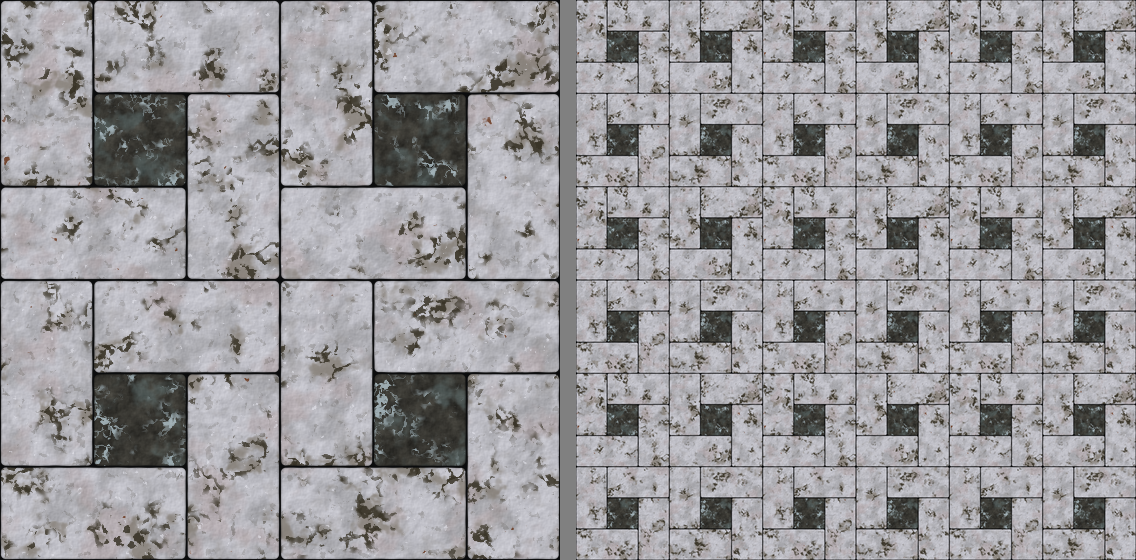
Left: one tile. Right: repeated 3 by 3.
Reproduce this texture procedurally as a WebGL 1 fragment shader.

```glsl
precision highp float;

uniform vec2 u_resolution;

const float REPEATS = 2.0;      // pinwheels across and down
const float UNITS = 3.0;        // grid units along one pinwheel
const float HALF_JOINT = 0.011; // in grid units
const float CORNER = 0.05;

const vec3 JOINT = vec3(0.045, 0.047, 0.05);
const vec3 PALE = vec3(0.76, 0.76, 0.79);
const vec3 GREY = vec3(0.66, 0.66, 0.68);
const vec3 PINK = vec3(0.69, 0.64, 0.65);
const vec3 STAIN = vec3(0.50, 0.47, 0.43);
const vec3 CRACK = vec3(0.22, 0.20, 0.15);
const vec3 RUST = vec3(0.40, 0.19, 0.08);
const vec3 GLINT = vec3(0.90, 0.90, 0.93);
const vec3 DARK = vec3(0.215, 0.21, 0.19);
const vec3 TEAL = vec3(0.36, 0.42, 0.42);
const vec3 VEIN = vec3(0.68, 0.75, 0.78);

vec2 hash2(vec2 p, float seed) {
  vec3 q = fract(vec3(p, seed) * vec3(0.1031, 0.1030, 0.0973));
  q += dot(q, q.yzx + 33.33);
  return fract((q.xx + q.yz) * q.zy);
}

float cornerSlope(vec2 corner, vec2 offset, float period, float seed) {
  vec2 wrapped = floor(mod(corner + 0.5, period));
  float angle = 6.2832 * hash2(wrapped, seed).x;
  return dot(vec2(cos(angle), sin(angle)), offset);
}

// Gradient noise that wraps after a whole number of cells
float noise(vec2 p, float period, float seed) {
  vec2 i = floor(p);
  vec2 f = p - i;
  vec2 w = f * f * f * (f * (f * 6.0 - 15.0) + 10.0);
  vec2 e = vec2(1.0, 0.0);
  float low = mix(cornerSlope(i, f, period, seed),
                  cornerSlope(i + e, f - e, period, seed), w.x);
  float high = mix(cornerSlope(i + e.yx, f - e.yx, period, seed),
                   cornerSlope(i + 1.0, f - 1.0, period, seed), w.x);
  return mix(low, high, w.y);
}

float fbm(vec2 uv, float freq, float seed) {
  float sum = 0.0;
  float amp = 1.0;
  for (int i = 0; i < 4; i++) {
    sum += amp * noise(uv * freq, freq, seed);
    freq *= 2.0;
    amp *= 0.57;
    seed += 17.3;
  }
  return sum;
}

// Centre (xy) and half size (zw) of the slab under p
vec4 pinwheelSlab(vec2 p) {
  vec2 fromCentre = abs(p - 1.5);
  if (max(fromCentre.x, fromCentre.y) < 0.5) return vec4(1.5, 1.5, 0.5, 0.5);
  if (p.x < 1.0 && p.y > 1.0) return vec4(0.5, 2.0, 0.5, 1.0);
  if (p.y > 2.0) return vec4(2.0, 2.5, 1.0, 0.5);
  if (p.x > 2.0) return vec4(2.5, 1.0, 0.5, 1.0);
  return vec4(1.0, 0.5, 1.0, 0.5);
}

float roundedBox(vec2 p, vec2 halfSize, float radius) {
  vec2 q = abs(p) - halfSize + radius;
  return length(max(q, 0.0)) + min(max(q.x, q.y), 0.0) - radius;
}

float relief(vec2 uv, float freq, float seed) {
  return fbm(uv, freq, seed) - fbm(uv + vec2(-0.002, 0.002), freq, seed);
}

// Thin line along the zero level of a field, frayed by grit
float fissure(float field, float width, float grit) {
  return 1.0 - smoothstep(0.3 * width, width, abs(field) + 0.15 * grit);
}

vec3 paleStone(vec2 uv, vec2 warped, float seed) {
  float cloud = fbm(warped, 14.0, seed + 2.0);
  float zone = smoothstep(0.0, 0.4, fbm(uv, 10.0, seed + 3.0));
  float grit = fbm(uv, 64.0, seed + 11.0);
  float crack = fissure(fbm(warped, 11.0, seed + 4.0), 0.095, grit);
  float pits = smoothstep(0.36, 0.52, fbm(warped, 44.0, seed + 5.0) + 0.14 * zone);
  float stain = smoothstep(0.05, 0.6, fbm(warped, 22.0, seed + 6.0) + 0.3 * zone);
  vec3 color = mix(GREY, PALE, smoothstep(-0.5, 0.25, cloud));
  color = mix(color, PINK, 0.6 * smoothstep(0.05, 0.5, fbm(uv, 9.0, seed + 7.0)));
  color += 0.15 * relief(uv, 30.0, seed + 8.0) + 0.02 * grit;
  color = mix(color, STAIN, stain * (0.15 + 0.6 * zone));
  color = mix(color, GLINT, 0.6 * smoothstep(0.5, 0.75, fbm(uv, 60.0, seed + 9.0)));
  color = mix(color, CRACK, 0.9 * zone * crack);
  color = mix(color, CRACK, 0.85 * pits * (0.2 + 0.8 * zone));
  return mix(color, RUST, 0.8 * smoothstep(0.72, 0.85, fbm(warped, 26.0, seed + 10.0)));
}

vec3 darkStone(vec2 uv, vec2 warped, float seed) {
  float cloud = fbm(warped, 15.0, seed + 2.0);
  float zone = smoothstep(-0.1, 0.4, fbm(uv, 14.0, seed + 3.0));
  float grit = fbm(uv, 64.0, seed + 11.0);
  float veins = max(fissure(fbm(warped, 16.0, seed + 4.0), 0.1, grit),
                    0.6 * fissure(fbm(warped, 27.0, seed + 5.0), 0.11, grit));
  vec3 color = DARK * (1.0 + 0.4 * fbm(uv, 28.0, seed + 6.0) + 0.2 * grit);
  color = mix(color, TEAL, 0.6 * smoothstep(0.0, 0.6, cloud));
  color = mix(color, VEIN, 0.85 * zone * veins);
  return color + 0.07 * relief(uv, 32.0, seed + 7.0);
}

void main() {
  vec2 uv = gl_FragCoord.xy / u_resolution;
  float pixel = REPEATS * UNITS / min(u_resolution.x, u_resolution.y);

  // Slab layout; every slab has its own seed
  vec2 cell = floor(uv * REPEATS);
  vec2 p = fract(uv * REPEATS) * UNITS;
  vec4 slab = pinwheelSlab(p);
  float seed = 1.0 + dot(cell * UNITS + slab.xy, vec2(7.31, 43.7));
  float wobble = 0.006 * noise(uv * 36.0, 36.0, seed);
  float edge = roundedBox(p - slab.xy, slab.zw - HALF_JOINT, CORNER) + wobble;

  // Stone surface
  vec2 warped = uv + 0.007 * vec2(fbm(uv, 16.0, seed), fbm(uv, 16.0, seed + 1.0));
  bool isDark = slab.z == slab.w;
  vec3 color = isDark ? darkStone(uv, warped, seed) : paleStone(uv, warped, seed);

  // Worn rim and joint
  color *= 1.0 - 0.12 * smoothstep(-0.025, 0.0, edge);
  color = mix(color, JOINT, smoothstep(-0.7 * pixel, 0.7 * pixel, edge));
  gl_FragColor = vec4(clamp(color, 0.0, 1.0), 1.0);
}
```
